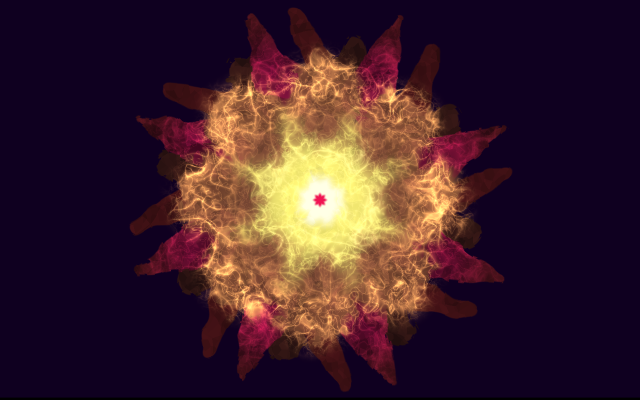
Reproduce this background procedurally as a Shadertoy shader.

```glsl
// An eight-fold burst of translucent fiery petals around a white-hot core on deep violet.

const float SECTOR = 0.785398;
const vec3 NIGHT = vec3(0.06, 0.0, 0.125);
const vec3 MAROON = vec3(0.23, 0.06, 0.075);
const vec3 OLIVE = vec3(0.20, 0.09, 0.07);
const vec3 CRIMSON = vec3(0.36, 0.035, 0.17);
const vec3 ROSE = vec3(0.90, 0.16, 0.34);
const vec3 BROWN = vec3(0.52, 0.31, 0.21);
const vec3 ORANGE = vec3(0.99, 0.66, 0.39);
const vec3 YELLOW = vec3(1.0, 0.96, 0.46);
const vec3 WHITE = vec3(1.0, 1.0, 0.90);

float hash(vec2 p) {
    vec3 q = fract(p.xyx * 0.1031);
    q += dot(q, q.yzx + 33.33);
    return fract((q.x + q.y) * q.z);
}

float noise(vec2 p) {
    vec2 i = floor(p), f = fract(p);
    f = f * f * (3.0 - 2.0 * f);
    return mix(mix(hash(i), hash(i + vec2(1, 0)), f.x),
               mix(hash(i + vec2(0, 1)), hash(i + vec2(1, 1)), f.x), f.y);
}

// Flat random tone per Voronoi cell: angular shards.
float shards(vec2 p) {
    vec2 cell = floor(p);
    float nearest = 9.0, tone = 0.0;
    for (int y = -1; y <= 1; y++)
    for (int x = -1; x <= 1; x++) {
        vec2 c = cell + vec2(x, y);
        vec2 site = c + vec2(hash(c), hash(c + 71.0));
        float d = dot(p - site, p - site);
        if (d < nearest) { nearest = d; tone = hash(c + 19.0); }
    }
    return tone;
}

// Thin bright creases where warped noise crosses its middle value.
float threads(vec2 p) {
    float sum = 0.0, weight = 0.6;
    for (int i = 0; i < 4; i++) {
        vec2 bend = vec2(noise(p * 1.3 + 5.0), noise(p * 1.3 + 43.0));
        float crease = 1.0 - abs(2.0 * noise(p + 1.8 * bend) - 1.0);
        sum += weight * pow(crease, 7.0);
        p = mat2(1.5, 1.1, -1.1, 1.5) * p + 17.0;
        weight *= 0.8;
    }
    return sum;
}

// Rotates a point into one sector whose axis lies at the given angle.
vec2 foldSector(vec2 p, float axis) {
    float a = mod(atan(p.y, p.x) - axis + 0.5 * SECTOR, SECTOR) - 0.5 * SECTOR;
    return length(p) * vec2(cos(a), sin(a));
}

// Distance to a capsule whose radius runs from ra to rb.
float taper(vec2 p, vec2 a, vec2 b, float ra, float rb) {
    vec2 ab = b - a;
    float h = clamp(dot(p - a, ab) / dot(ab, ab), 0.0, 1.0);
    return length(p - a - ab * h) - mix(ra, rb, h);
}

float fill(float d, float soft) {
    return 1.0 - smoothstep(-soft, soft, d);
}

vec3 burst(vec2 p) {
    float r = length(p);
    vec2 w = p + 0.016 * (vec2(noise(p * 24.0), noise(p * 24.0 + 37.0)) - 0.5);
    float coarse = shards(w * 23.0), fine = shards(w * vec2(62.0, 47.0) + 9.0);
    float facet = mix(coarse, fine, 0.5);
    float jag = (facet - 0.5) * 0.022;
    float web = threads(w * 15.0);
    vec3 col = NIGHT;

    // Dark outer petals: broad olive lobes and slanted maroon fingers
    float olive = taper(foldSector(w, 0.55), vec2(0.28, 0.0), vec2(0.38, 0.0), 0.07, 0.035);
    col = mix(col, OLIVE * (0.6 + 0.65 * facet), 0.9 * fill(olive + jag, 0.002));
    float finger = taper(foldSector(w, 0.07), vec2(0.3, -0.035), vec2(0.465, 0.034), 0.045, 0.019);
    col = mix(col, MAROON * (0.75 + 0.5 * facet), fill(finger + 0.25 * jag, 0.002));

    // Crimson spikes with rose creases
    float spike = taper(foldSector(w, 0.36), vec2(0.28, -0.01), vec2(0.488, 0.006), 0.073, 0.01);
    float spikeFill = fill(spike + 0.6 * jag, 0.002);
    float inner = 1.0 - smoothstep(0.31, 0.49, r);
    col = mix(col, mix(MAROON, CRIMSON, inner) * (0.65 + 0.75 * facet), 0.93 * spikeFill);
    col += ROSE * web * spikeFill * (0.12 + 0.33 * inner);

    // Brown flame body with glowing orange filaments
    vec2 q = foldSector(w, -0.03);
    float body = min(r - 0.235, length((q - vec2(0.245, 0.0)) * vec2(1.0, 1.1)) - 0.115);
    float bodyFill = fill(body + 1.6 * jag - 0.02 * (web - 0.4), 0.016);
    col = mix(col, BROWN * (0.72 + 0.5 * facet), 0.9 * bodyFill);
    float rim = exp(-pow((r - 0.30) / 0.055, 2.0));
    float flame = fill(body - 0.012, 0.035);
    col = mix(col, ORANGE, clamp(web * (0.5 + 0.65 * rim), 0.0, 0.95) * flame);
    col += vec3(0.35, 0.26, 0.13) * rim * flame * web * web;

    // Yellow spokes and mottled core
    float spoke = taper(foldSector(w, 0.4), vec2(0.07, 0.0), vec2(0.27, 0.0), 0.055, 0.006);
    float spokeGlow = fill(spoke + 0.8 * jag, 0.025) * (1.0 - smoothstep(0.14, 0.29, r));
    col = mix(col, YELLOW, spokeGlow * clamp(0.4 + 0.7 * web, 0.0, 1.0));
    float core = 1.0 - smoothstep(0.09, 0.18, r + 1.2 * jag - 0.025 * web);
    col = mix(col, YELLOW * (0.9 + 0.14 * facet), core * 0.97);
    col += vec3(0.2, 0.16, 0.25) * core * web * 0.6;

    // White heart with a small rose star
    float petal = cos(8.0 * atan(p.y, p.x));
    col = mix(col, WHITE, 1.0 - smoothstep(0.035, 0.075, r + 0.004 * petal + jag));
    return mix(col, vec3(0.94, 0.08, 0.32), fill(r - 0.014 - 0.002 * petal, 0.005));
}

void mainImage(out vec4 fragColor, in vec2 fragCoord) {
    // Four samples per pixel smooth the shard edges
    vec3 sum = vec3(0.0);
    for (int i = 0; i < 4; i++) {
        vec2 offset = vec2(i % 2, i / 2) * 0.5 - 0.25;
        sum += min(burst((fragCoord + offset - 0.5 * iResolution.xy) / iResolution.y), 1.0);
    }
    float floorEdge = smoothstep(0.004, 0.008, fragCoord.y / iResolution.y);
    fragColor = vec4(sum * 0.25 * floorEdge, 1.0);
}
```
